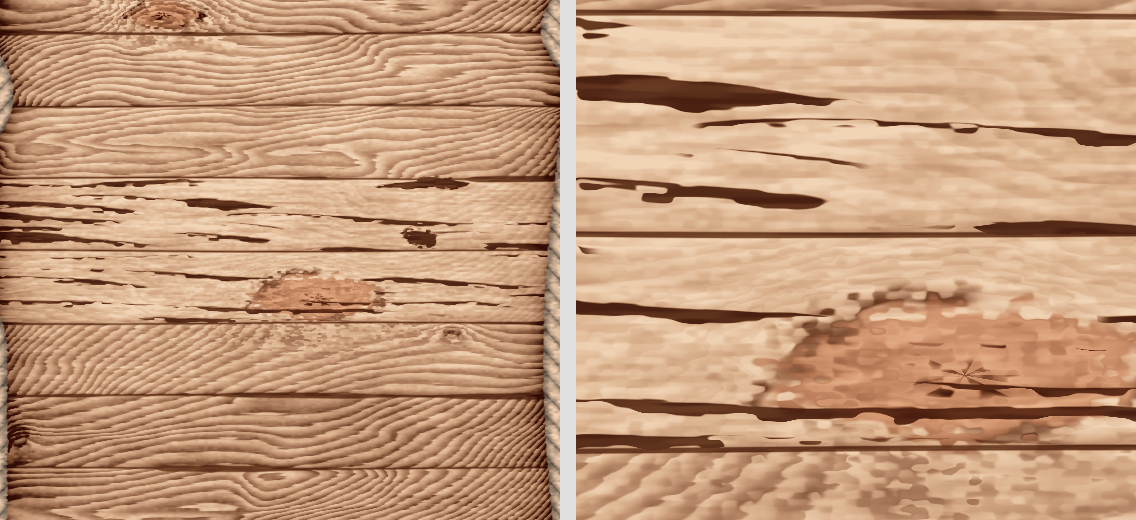
Left: the whole. Right: its middle third, enlarged.
A Shadertoy shader for this texture:

```glsl
#define ROWS 7.176        // plank heights that fit the canvas height
#define TOP_OFFSET 0.538  // hidden part of the top plank
#define RINGS 6.5         // growth lines per plank
#define RING_DEPTH 0.40
#define FIBRE_DEPTH 0.30
#define BASE_TONE 0.90
#define CRACK_WIDTH 0.15
#define SEAM_WIDTH 0.013
#define ROPE_TWIST 3.4
#define ROPE_COLOR vec3(0.84, 0.72, 0.61)
#define KNOT_TINT vec3(0.97, 0.86, 0.80)

const vec3 WOOD[6] = vec3[6](
    vec3(0.20, 0.05, 0.02), vec3(0.42, 0.24, 0.14), vec3(0.62, 0.44, 0.32),
    vec3(0.75, 0.57, 0.44), vec3(0.86, 0.70, 0.56), vec3(0.94, 0.83, 0.71));

vec3 woodRamp(float tone) {
    float t = clamp(tone, 0.0, 1.0) * 5.0;
    int k = min(int(t), 4);
    return mix(WOOD[k], WOOD[k + 1], t - float(k));
}

float hash(vec2 p) {
    return fract(sin(dot(p, vec2(127.1, 311.7))) * 43758.5);
}

// Smooth cellular noise: random cell values blended by distance
float cells(vec2 p) {
    vec2 base = floor(p);
    float sum = 0.0, total = 0.0;
    for (int y = -1; y <= 1; y++)
    for (int x = -1; x <= 1; x++) {
        vec2 c = base + vec2(x, y);
        vec2 d = c + 0.2 + 0.6 * vec2(hash(c), hash(c + 57.0)) - p;
        float w = exp(-7.0 * dot(d, d));
        sum += w * hash(c + 19.0);
        total += w;
    }
    return sum / total;
}

// Long splits that drift downwards across a plank
float cracks(float x, float f, float id, float px) {
    float severity = step(2.5, id) * max(0.0, 1.0 - 0.6 * (id - 3.0));
    float jag = cells(vec2(x * 7.0, f * 22.0 + id)) - 0.5;
    float mask = 0.0;
    for (float j = 0.0; j < 6.0; j++) {
        float run = cells(vec2(x * 0.75 + j * 7.3, id * 3.0 + j * 1.7));
        float center = 0.08 + 0.15 * j + 0.035 * x * step(1.0, j)
                     + 0.025 * sin(x * 1.7 + j * 2.0) + 0.05 * jag;
        float width = CRACK_WIDTH * severity * (run - 0.47) + 0.035 * jag;
        float hit = smoothstep(-px, px, width - abs(f - center));
        mask = max(mask, hit * step(0.01, severity) * smoothstep(0.42, 0.5, run));
    }
    return mask;
}

void mainImage(out vec4 fragColor, in vec2 fragCoord) {
    float px = ROWS / iResolution.y;
    float span = iResolution.x * px;
    vec2 p = vec2(fragCoord.x * px, ROWS - fragCoord.y * px + TOP_OFFSET);
    float x = p.x * 7.72 / span;
    float v = p.y + 0.012 * sin(0.8 * x + 2.0 * p.y);
    float id = floor(v), f = v - id;
    p = vec2(x, v);

    // Fibres
    float coarse = cells(vec2(x * 0.9, v * 13.0)) - 0.5;
    float fine = cells(vec2(x * 4.0, v * 34.0)) - 0.5;
    float grit = cells(vec2(x * 16.0, v * 30.0)) - 0.5;
    float fibre = 0.45 * coarse + 0.6 * fine + 0.35 * grit;

    // Growth lines: swept up at one end, slanted on the lower planks
    float sweep = mod(id, 4.0) == 1.0 ? -exp(-0.9 * x) : exp(-0.9 * (7.72 - x));
    float field = f + 1.3 * sweep + 0.22 * x * smoothstep(4.0, 5.0, id)
                + 0.16 * sin(0.8 * x + 2.1 * id) + 0.06 * sin(2.3 * x + 4.0 * f + id)
                + 0.40 * cells(vec2(x * 0.6, f * 1.8) + id * 9.0) + 0.03 * fine;

    // Knots and holes, in pairs
    float tone = 0.0, knotTint = 0.0, hole = 0.0;
    for (float k = 0.0; k < 2.0; k++) {
        vec2 big = (p - vec2(2.26 + 2.1 * k, 0.74 + 3.92 * k)) / vec2(0.48 + 0.37 * k, 0.2 + 0.13 * k);
        vec2 small = (p - vec2(6.23 - 5.98 * k, 5.13 + 1.44 * k)) / vec2(0.17, 0.10 + 0.08 * k);
        vec2 pit = (p - vec2(5.8 + 0.3 * k, 3.82 - 0.77 * k)) / vec2(0.26 + 0.08 * k, 0.14 - 0.06 * k);
        float r = length(big) + 0.3 * coarse + 0.3 * grit;
        float s = length(small) + 0.3 * grit;
        float inside = 1.0 - smoothstep(0.85, 1.05, r);
        float rim = exp(-70.0 * (r - 1.0) * (r - 1.0)) * smoothstep(0.35, 0.7, cells(big * 2.0 + 5.0));
        float star = (1.0 - smoothstep(0.05, 0.32, r)) * smoothstep(-0.1, 0.2, sin(atan(big.y, big.x) * 7.0));
        field += 0.5 * exp(-0.4 * r * r) + 0.25 * exp(-0.4 * s * s);
        tone -= 0.55 * rim + 0.45 * star + inside * (0.13 + 0.07 * sin(r * 16.0));
        tone -= (1.0 - smoothstep(0.8, 1.1, s)) * (0.25 + 0.10 * sin(s * 12.0));
        knotTint = max(knotTint, inside);
        pit.y -= 0.4 * pit.x;
        hole = max(hole, 1.0 - smoothstep(0.75, 1.05, length(pit) + 0.5 * grit));
    }

    // Tone of the planks
    float phase = fract(field * (RINGS + 3.0 * hash(vec2(id, 4.0))));
    float ring = smoothstep(0.1, 0.8, phase) * (1.0 - smoothstep(0.86, 1.0, phase));
    float strength = 0.2 + 0.8 * smoothstep(0.4, 2.0, abs(id - 3.5));
    float side = abs(2.0 * x / 7.72 - 1.0);
    tone += BASE_TONE + FIBRE_DEPTH * fibre - RING_DEPTH * strength * ring;
    tone -= 0.11 * smoothstep(4.0, 6.0, id) + 0.24 * pow(side, 7.0);
    tone += 0.14 * (cells(vec2(x * 0.7, v * 1.6)) - 0.5);

    // Seams: dark gap, shaded lower lip, lit upper lip
    float gap = SEAM_WIDTH + 0.03 * smoothstep(0.5, 0.9, cells(vec2(x * 0.8, floor(v + 0.5) * 5.0)));
    float seam = 1.0 - smoothstep(gap - px, gap + px, min(f, 1.0 - f));
    tone -= 0.28 * exp(-18.0 * (1.0 - f)) - 0.10 * exp(-18.0 * f);
    float split = cracks(x, f, id, px);
    tone = mix(tone, 0.07 + 0.12 * (fine + 0.5), max(max(seam * 0.9, split), hole));

    // Ropes along both sides
    float knotEnd = 0.26 * (1.0 - pow((v - 0.95) / 0.55, 2.0));
    float rightWidth = max(knotEnd, 0.06 + 0.17 * sin(3.1416 * (v - 2.9) / 5.2));
    float leftWidth = max(0.19 * (1.0 - pow((v - 1.85) / 0.55, 2.0)),
                          0.13 * smoothstep(4.7, 5.3, v) - 0.03);
    float rightDepth = rightWidth - (7.72 - x), leftDepth = leftWidth - x;
    float depth = max(rightDepth, leftDepth);
    tone -= 0.32 * exp(-7.0 * max(-depth, 0.0));
    vec3 color = woodRamp(tone);
    color *= mix(vec3(1.0), KNOT_TINT, knotTint);

    float edge = min(x, 7.72 - x);
    float twist = abs(sin(3.1416 * (v * ROPE_TWIST + edge * 3.5)));
    float ropeLight = (0.50 + 0.55 * sqrt(twist)) * (0.65 + 0.35 * smoothstep(0.0, 0.12, depth));
    vec3 rope = ROPE_COLOR * (ropeLight + 0.25 * grit);
    color = mix(color, rope, smoothstep(-px, px, depth + 0.02 * grit));

    fragColor = vec4(clamp(color, 0.0, 1.0), 1.0);
}
```
